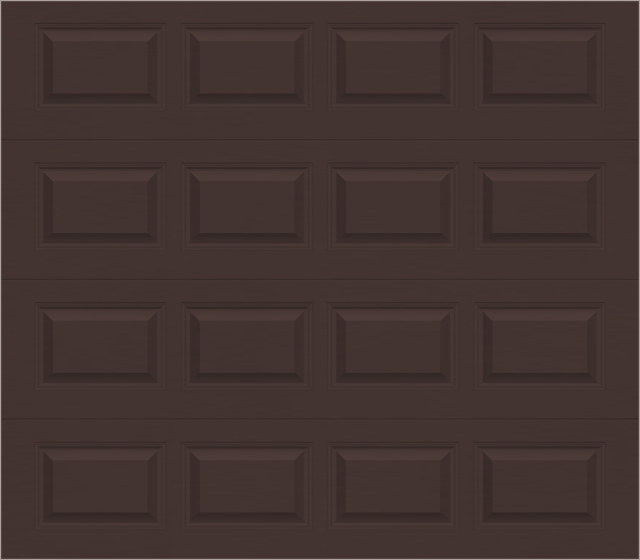
A Shadertoy shader for this pattern:

```glsl
const vec3 BASE = vec3(0.263, 0.204, 0.192);
const vec3 TRIM = vec3(0.68, 0.63, 0.62);
const vec2 GRID = vec2(4.0, 4.0);
const vec2 PITCH = vec2(0.2619, 0.2494);     // in canvas heights
const vec2 PANEL_HALF = vec2(0.1187, 0.0795);
const float PANEL_DROP = 0.1198;             // section top to panel centre
const float TRIM_WIDTH = 0.0022;

float hash(vec2 p) {
    return fract(sin(dot(p, vec2(127.1, 311.7))) * 43758.5453);
}

float noise(vec2 p) {
    vec2 i = floor(p), f = fract(p);
    f = f * f * (3.0 - 2.0 * f);
    return mix(mix(hash(i), hash(i + vec2(1, 0)), f.x),
               mix(hash(i + vec2(0, 1)), hash(i + vec2(1, 1)), f.x), f.y);
}

// Smooth-edged strip covering a..b
float band(float d, float a, float b, float blur) {
    return smoothstep(a - blur, a + blur, d) - smoothstep(b - blur, b + blur, d);
}

// Relief profiles: relative brightness against depth d from the panel edge
float topProfile(float d, float blur) {
    float lines = -0.19 * band(d, 0.0, 0.0025, blur)
                - 0.10 * band(d, 0.0045, 0.0065, blur)
                - 0.21 * band(d, 0.0085, 0.0125, blur);
    float bevel = mix(0.08, 0.14, smoothstep(0.015, 0.030, d));
    return lines + bevel * band(d, 0.0155, 0.0335, blur);
}

float bottomProfile(float d, float blur) {
    float lines = -0.05 * band(d, 0.0, 0.0020, blur)
                + 0.06 * band(d, 0.0025, 0.0055, blur)
                - 0.04 * band(d, 0.0060, 0.0080, blur)
                + 0.08 * band(d, 0.0090, 0.0135, blur);
    float bevel = mix(-0.13, -0.23, smoothstep(0.018, 0.031, d));
    return lines + bevel * band(d, 0.0145, 0.0325, blur);
}

float sideProfile(float d, float bevelShade, float blur) {
    float lines = -0.09 * band(d, 0.0, 0.0020, blur)
                + 0.05 * band(d, 0.0035, 0.0065, blur)
                - 0.07 * band(d, 0.0075, 0.0095, blur)
                + 0.04 * band(d, 0.0110, 0.0155, blur);
    return lines + bevelShade * band(d, 0.0175, 0.0345, blur);
}

// Raised panel with mitred corners, q measured from its centre
float panelRelief(vec2 q, vec2 halfSize, float blur) {
    vec2 depth = halfSize - abs(q);
    float inside = smoothstep(-blur, blur, min(depth.x, depth.y));
    float horizontal = q.y > 0.0 ? topProfile(depth.y, blur)
                                 : bottomProfile(depth.y, blur);
    float vertical = sideProfile(depth.x, q.x < 0.0 ? -0.15 : -0.10, blur);
    float mitre = smoothstep(-blur, blur, depth.x - depth.y);
    return inside * mix(vertical, horizontal, mitre);
}

// Dark joint with a faint lit lip below
float seamShade(float fromTop, float pitch, float count, float blur) {
    float index = clamp(floor(fromTop / pitch + 0.5), 1.0, count - 1.0);
    float d = fromTop - index * pitch;
    return -0.17 * band(d, -0.0012, 0.0012, blur)
           + 0.04 * band(d, 0.0015, 0.0040, blur);
}

float grain(vec2 p) {
    float streaks = noise(p * vec2(45.0, 260.0)) - 0.5;
    float mottle = noise(p * vec2(9.0, 14.0)) - 0.5;
    return 0.022 * streaks + 0.018 * mottle;
}

void mainImage(out vec4 fragColor, in vec2 fragCoord) {
    float blur = 0.6 / iResolution.y;
    vec2 p = fragCoord / iResolution.y;
    vec2 size = iResolution.xy / iResolution.y;

    // Panel grid, centred across and counted down from the top
    vec2 gridPos = vec2(p.x - 0.5 * size.x + 0.5 * GRID.x * PITCH.x, 1.0 - p.y);
    vec2 cell = clamp(floor(gridPos / PITCH), vec2(0.0), GRID - 1.0);
    vec2 local = gridPos - cell * PITCH - vec2(0.5 * PITCH.x, PANEL_DROP);
    local.y = -local.y;
    local.x += 0.0012 * (hash(cell.xx + 3.0) - 0.5);

    // Relief, joints and slight surface variation
    float shade = panelRelief(local, PANEL_HALF, blur);
    shade += seamShade(gridPos.y, PITCH.y, GRID.y, blur);
    shade += grain(p) + 0.012 * (hash(cell) - 0.5);
    vec3 color = BASE * (1.0 + shade);

    // Pale outer trim
    vec2 edge = min(p, size - p);
    float door = smoothstep(-blur, blur, min(edge.x, edge.y) - TRIM_WIDTH);
    fragColor = vec4(mix(TRIM, color, door), 1.0);
}
```
